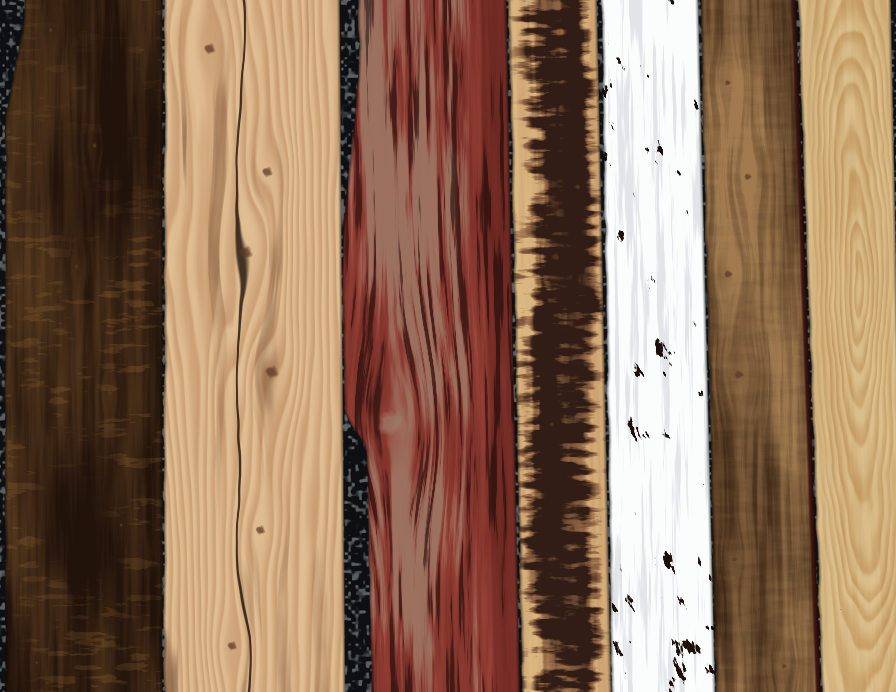
A Shadertoy shader for this texture:

```glsl
// Seven weathered boards of different timber and paint, side by side over dark gravel.
const int DARK = 0, PINE = 1, RED = 2, SAWN = 3, WHITE = 4, BROWN = 5, BOARDS = 7;
// Left edge at bottom and top, right edge at bottom and top
const vec4 EDGES[7] = vec4[7](
  vec4(.006, .006, .181, .181), vec4(.183, .184, .385, .379), vec4(.415, .4, .58, .565),
  vec4(.583, .568, .682, .666), vec4(.683, .672, .798, .779), vec4(.799, .782, .916, .888),
  vec4(.918, .891, 1.01, .994));
const float KNOT_SIZE[7] = float[7](.004, .011, .023, .006, 0., .009, 0.);
const float KNOTS = 6.;
const vec2 RED_KNOT = vec2(.035, .388);
const vec3 UMBER = vec3(.13, .07, .04), UMBER_WORN = vec3(.37, .25, .13);
const vec3 PINE_BASE = vec3(.88, .745, .575), PINE_LINE = vec3(.7, .49, .32);
const vec3 RED_BASE = vec3(.59, .25, .21), RED_DEEP = vec3(.34, .11, .09);
const vec3 SCUFF = vec3(.62, .49, .41), SAWN_BASE = vec3(.86, .72, .51);
const vec3 SAWN_MID = vec3(.56, .39, .26), SAWN_BURN = vec3(.16, .09, .065);
const vec3 PAINT = vec3(.985, .99, .99), PAINT_GRAIN = vec3(.82, .83, .85);
const vec3 BROWN_DARK = vec3(.25, .16, .09), BROWN_LIGHT = vec3(.63, .48, .31);
const vec3 PALE_BASE = vec3(.86, .75, .55), PALE_RING = vec3(.73, .55, .32);
const vec3 CRACK = vec3(.11, .06, .04), KNOT = vec3(.36, .22, .14);
const vec3 GRAVEL = vec3(.05, .06, .07), GRIT = vec3(.48, .51, .53);

float hash(vec2 p) {
  vec3 q = fract(p.xyx * .1031);
  q += dot(q, q.yzx + 33.33);
  return fract((q.x + q.y) * q.z);
}
float noise(vec2 p) {
  vec2 i = floor(p), f = fract(p), e = vec2(1, 0);
  f *= f * (3. - 2. * f);
  return mix(mix(hash(i), hash(i + e), f.x), mix(hash(i + e.yx), hash(i + 1.), f.x), f.y);
}
float fbm(vec2 p) {
  float sum = 0., amp = .533;
  for (int i = 0; i < 4; i++, amp *= .5, p = p * 2.03 + 7.1) sum += amp * noise(p);
  return sum;
}
float ramp(float a, float b, float x) { return smoothstep(a, b, x); }
float contrast(vec2 p) { return ramp(.25, .75, fbm(p)); }
float stroke(float d, float w) { return 1. - ramp(w, w + 1.5 / iResolution.y, abs(d)); }
// Growth ring: slow darkening, then a quick return
float ring(float t) { t = fract(t); return ramp(.1, .8, t) * ramp(1., .8, t); }
float band(float a, float b, float soft, float x) {
  return ramp(a - soft, a + soft, x) * (1. - ramp(b - soft, b + soft, x));
}
float spot(vec2 d) { return exp(-65. * dot(d, d)); }

// q: position from the board's left edge, in canvas heights; w: board width
vec3 paintBoard(int id, vec2 q, float w) {
  float u = q.x / w, y = q.y, seed = float(id) * 31.7, g = q.x, knot = 0.;
  // Knots push the grain aside
  for (float i = 0.; i < (id == RED ? 1. : KNOTS); i++) {
    vec2 h = vec2(hash(vec2(i, seed)), hash(vec2(seed + 5., i)));
    float r = KNOT_SIZE[id] * mix(.5, 1., h.y) + 1e-4;
    vec2 c = id == RED ? RED_KNOT : vec2(w * mix(.2, .8, h.x), (i + .15 + .7 * h.y) / KNOTS);
    vec2 s = (q - c) / r;
    g -= s.x * r * .85 * exp(-dot(s * s, vec2(.07, .018)));
    knot = max(knot, 1. - ramp(.45, 1., length(s) + .8 * fbm(s + seed) - .4));
  }
  float fine = contrast(vec2(g * 150. + seed, y * 7.));
  float streak = contrast(vec2(g * 42. + seed, y * 2.5));
  float cloud = contrast(vec2(q.x * 9. + seed, y * 4.));
  float scrape = contrast(vec2(q.x * 26. + seed, y * 110.));
  float wander = fbm(vec2(seed, y * 5.)) - .5;
  vec3 col;
  if (id == DARK) {
    float worn = .5 * cloud + .3 * (streak + fine - u) + .25 * y - .3;
    worn += .4 * ramp(.8, 1., scrape) * cloud;
    col = mix(UMBER, UMBER_WORN, clamp(worn, 0., 1.));
  } else if (id == PINE) {
    float t = ring(g * 62. + 7. * fbm(vec2(g * 7., y * 1.4)));
    col = mix(PINE_BASE, PINE_LINE, .42 * t + .2 * fine * streak);
    col = mix(col, KNOT, .45 * ramp(.78, 1., streak) * cloud);
    col = mix(col, CRACK, .8 * stroke(g - w * (.44 + .09 * wander), .0008));
  } else if (id == RED) {
    float bare = band(-.1, .75, .15, u) * (.33 + .21 * y) + .36 * cloud - .18;
    col = mix(RED_DEEP, RED_BASE, .45 + .4 * fine + .25 * cloud);
    col = mix(col, SCUFF, .8 * ramp(.65, .95, bare + .35 * fine + .3 * streak));
    col = mix(col, RED_DEEP, .45 * ramp(.81, .84, u + .03 * wander));
    col *= 1. - .45 * ramp(.25, 0., fine);
  } else if (id == SAWN) {
    float burn = band(.23, .87 + .1 * y, .17, u + .25 * wander);
    burn += .6 * scrape + .4 * streak + .3 * cloud - .65;
    col = mix(SAWN_BASE, PINE_LINE, .25 * fine + .15 * u);
    col = mix(col, SAWN_MID, ramp(.25, .55, burn));
    col = mix(col, SAWN_BURN, .92 * ramp(.5, .85, burn));
  } else if (id == WHITE) {
    float worn = spot(vec2(u - .06, y - .84)) + spot(vec2(u - .65, y - .07));
    float chip = fbm(vec2(q.x * 70. + y * 22., y * 32.)) + .17 * worn;
    col = mix(PAINT, PAINT_GRAIN, .6 * ramp(.65, 1., fine));
    col = mix(col, CRACK, ramp(.76, .8, chip));
  } else if (id == BROWN) {
    float light = .35 * fine + .3 * streak + .4 * cloud + .15 * band(.2, .8, .2, u);
    col = mix(BROWN_DARK, BROWN_LIGHT, clamp(light - .1 * scrape, 0., 1.));
    col = mix(col, RED_DEEP * .7, ramp(.94, .97, u));
  } else {
    float t = 130. * length(vec2(g - w * (.55 + .15 * wander), (y - .59) * .13));
    t = ring(t + 3. * fbm(vec2(g * 12., y * 5.))) * band(.1, .95, .15, u);
    col = mix(PALE_BASE, PALE_RING, .5 * t + .25 * fine);
  }
  return mix(col, id == RED ? SCUFF : KNOT, .75 * knot);
}

void mainImage(out vec4 fragColor, in vec2 fragCoord) {
  float px = 1. / iResolution.y, aspect = iResolution.x * px;
  vec2 p = fragCoord * px;
  vec3 col = mix(GRAVEL, GRIT, .7 * ramp(.5, .9, noise(p * 190.)));
  for (int id = 0; id < BOARDS; id++) {
    vec2 side = aspect * mix(EDGES[id].xz, EDGES[id].yw, p.y);
    float edge = side.x + .004 * fbm(vec2(id * 9, p.y * 30.)) - .002;
    if (id == DARK) edge += .028 * ramp(.8, 1., p.y);
    if (id == RED) edge -= .031 * (ramp(.34, .41, p.y) - ramp(.6, .95, p.y));
    float inside = min(p.x - edge, side.y - p.x);
    if (inside < -px) continue;
    vec3 wood = paintBoard(id, p - vec2(side.x, 0), side.y - side.x);
    wood *= mix(.6, 1., ramp(0., .005, inside));
    col = mix(col, wood, ramp(-px, px, inside));
  }
  fragColor = vec4(col, 1);
}
```
